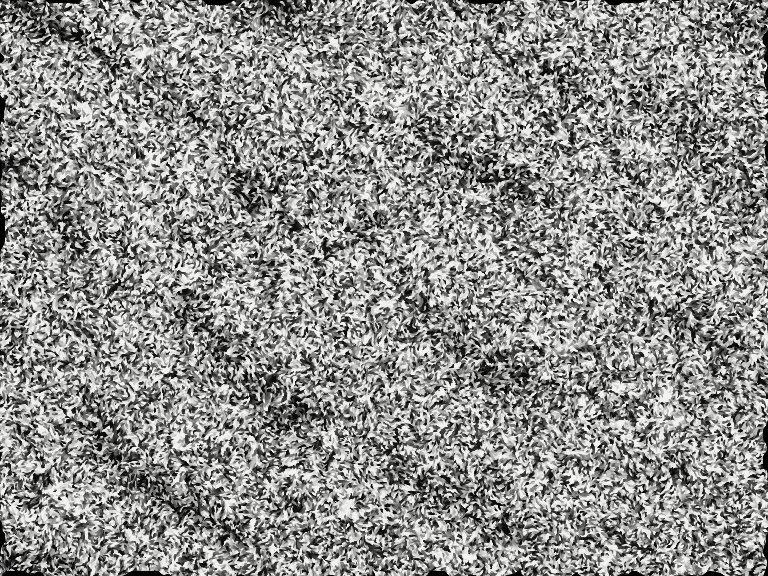
Write a WebGL 2 fragment shader that draws this texture.

```glsl
#version 300 es
precision highp float;
// Dense grey grain of short swirling flecks, with dark diagonal veins and a ragged black rim.

uniform vec2 u_resolution;
out vec4 fragColor;

const float FLECKS_PER_HEIGHT = 208.0;
const float SPOTS_PER_HEIGHT = 30.0;
const float STRETCH = 1.65;
const float SHARPNESS = 7.0;
const float RIM_DEPTH = 0.009;
const vec3 INK = vec3(0.035);
const vec3 PAPER = vec3(0.95, 0.95, 0.945);

vec3 hash3(vec2 cell, float seed) {
  vec3 q = fract(vec3(cell.xyx + seed) * vec3(0.1031, 0.1030, 0.0973));
  q += dot(q, q.yxz + 33.33);
  return fract((q.xxy + q.yzz) * q.zyx);
}

// Smooth wandering value, about -1 to 1
float layeredSines(vec2 p, float seed) {
  float sum = 0.0, amp = 0.55;
  for (int i = 0; i < 4; i++) {
    p = mat2(0.8, 0.6, -0.6, 0.8) * p * 1.7 + seed;
    sum += amp * sin(p.x + 1.3 * sin(p.y * 0.9)) * cos(p.y * 0.8 + seed);
    amp *= 0.75;
  }
  return sum;
}

// Broken dark veins running down to the right, denser on the left
float veins(vec2 p) {
  float across = dot(p, vec2(0.6, 0.8));
  float warp = 1.3 * layeredSines(p * 2.5, 2.7) + 0.6 * layeredSines(p * 11.0, 4.9);
  float ridge = pow(0.5 + 0.5 * sin(across * 25.0 + warp), 5.0);
  float broken = smoothstep(-0.5, 0.5, layeredSines(p * 7.0, 5.1));
  return ridge * broken * mix(1.1, 0.6, p.x / 1.333);
}

// Small round patches, each lighter or darker than its surroundings
float spots(vec2 p) {
  vec2 g = p * SPOTS_PER_HEIGHT;
  vec2 base = floor(g);
  float sum = 0.0;
  for (int y = -1; y <= 1; y++) {
    for (int x = -1; x <= 1; x++) {
      vec2 cell = base + vec2(x, y);
      vec3 rnd = hash3(cell, 71.0);
      float near = 1.0 - smoothstep(0.1, 0.65, length(g - cell - rnd.xy));
      sum += near * pow(2.0 * rnd.z - 1.0, 3.0);
    }
  }
  return sum;
}

float localTone(vec2 p) {
  float clouds = layeredSines(p * 6.0, 8.3);
  return 0.08 - 0.27 * veins(p) + 0.04 * clouds + 0.22 * spots(p);
}

// Grey level of stretched cells whose borders blend softly
float flecks(vec2 p, float swirl, float tone) {
  vec2 g = p * FLECKS_PER_HEIGHT;
  vec2 base = floor(g);
  float sum = 0.0, total = 1e-6;
  for (int y = -2; y <= 2; y++) {
    for (int x = -2; x <= 2; x++) {
      vec2 cell = base + vec2(x, y);
      vec3 rnd = hash3(cell, 13.0);
      vec3 look = hash3(cell, 157.0);
      float angle = swirl + 1.6 * (look.x - 0.5);
      vec2 dir = vec2(cos(angle), sin(angle));
      vec2 d = g - cell - rnd.xy;
      vec2 local = vec2(dot(d, dir) / STRETCH, dot(d, vec2(-dir.y, dir.x)) * STRETCH);
      float weight = exp(-SHARPNESS * dot(local, local));
      sum += weight * smoothstep(0.08, 0.92, look.y + tone);
      total += weight;
    }
  }
  return sum / total;
}

// Depth of the black bites along one side
float bite(float along, float seed) {
  float wave = layeredSines(vec2(along * 17.0, seed), seed);
  return RIM_DEPTH * smoothstep(0.05, 0.8, wave);
}

float insideRim(vec2 p, vec2 size, float px) {
  float left = p.x - bite(p.y, 1.7);
  float right = size.x - p.x - bite(p.y, 4.2);
  float bottom = p.y - bite(p.x, 6.4);
  float top = size.y - p.y - bite(p.x, 9.1);
  float dist = min(min(left, right), min(bottom, top));
  return smoothstep(-0.5 * px, 0.5 * px, dist);
}

void main() {
  float px = 1.0 / u_resolution.y;
  vec2 size = u_resolution * px;
  vec2 p = gl_FragCoord.xy * px;

  float swirl = 3.0 * layeredSines(p * 22.0, 3.3);
  float grey = flecks(p, swirl, localTone(p));

  vec3 colour = mix(INK, PAPER, grey) * insideRim(p, size, px);
  fragColor = vec4(colour, 1.0);
}
```
